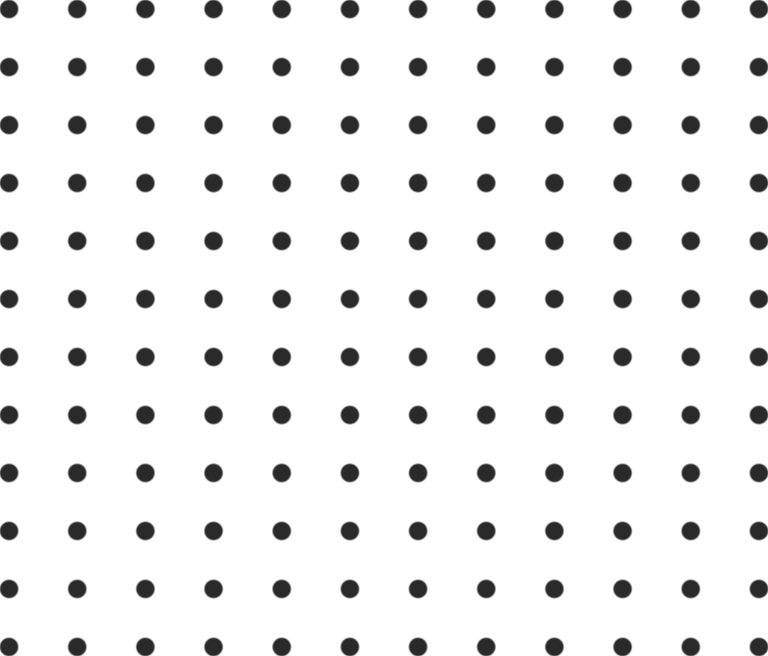
Write a Shadertoy shader that draws this pattern.

```glsl
const vec2  DOT_COUNT   = vec2(12.0);
const float DOT_RADIUS  = 0.0119;   // lengths in canvas widths
const float EDGE_MARGIN = 0.0118;   // canvas edge to outer dot centres
const float EDGE_SOFT   = 0.0017;   // half width of the dot's soft rim
const vec3  PAPER_COLOR = vec3(1.0);
const vec3  DOT_COLOR   = vec3(0.165, 0.165, 0.17);

// Signed distance to the nearest dot of a grid spanning the canvas
float dotGrid(vec2 p, vec2 canvas) {
    vec2 spacing = (canvas - 2.0 * EDGE_MARGIN) / (DOT_COUNT - 1.0);
    vec2 cell = clamp(round((p - EDGE_MARGIN) / spacing), vec2(0.0), DOT_COUNT - 1.0);
    return length(p - EDGE_MARGIN - cell * spacing) - DOT_RADIUS;
}

void mainImage(out vec4 fragColor, in vec2 fragCoord) {
    float pixel = 1.0 / iResolution.x;
    vec2 canvas = iResolution.xy * pixel;

    // Never let the rim get thinner than the pixel grid can show
    float soft = max(EDGE_SOFT, 0.7 * pixel);
    float ink = 1.0 - smoothstep(-soft, soft, dotGrid(fragCoord * pixel, canvas));

    fragColor = vec4(mix(PAPER_COLOR, DOT_COLOR, ink), 1.0);
}
```
